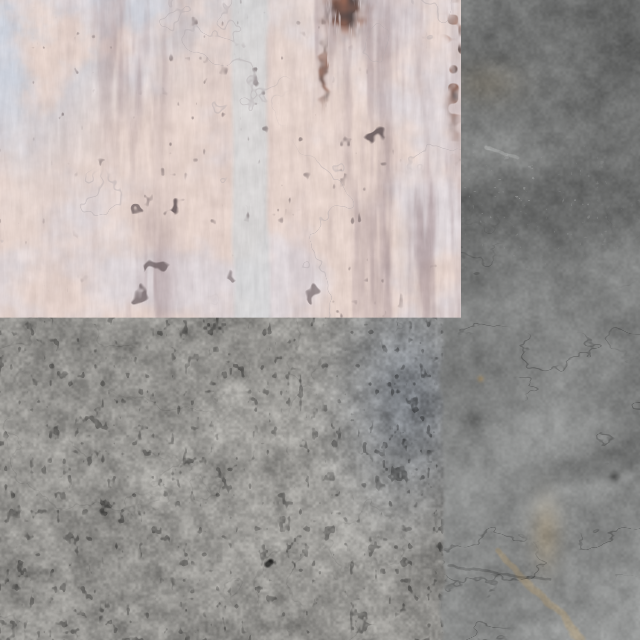
This texture is drawn by a three.js fragment shader. Its source:

```glsl
// Three weathered concrete slabs: a pink, streaked plaster panel at upper left,
// a grainy grey slab below it and a smooth, cracked slab along the right.
// Each is layered fractal noise tinted by soft blobs, strokes, pits and cracks.
varying vec2 vUv;

float hash(vec2 p) {
  vec3 q = fract(p.xyx * 0.1031);
  q += dot(q, q.yzx + 33.33);
  return fract((q.x + q.y) * q.z);
}

float noise(vec2 p) {
  vec2 i = floor(p), f = fract(p);
  f = f * f * (3.0 - 2.0 * f);
  return mix(mix(hash(i), hash(i + vec2(1, 0)), f.x),
             mix(hash(i + vec2(0, 1)), hash(i + vec2(1, 1)), f.x), f.y);
}

float fbm(vec2 p) {
  float sum = 0.0, amp = 0.52;
  for (int i = 0; i < 5; i++) {
    sum += amp * noise(p);
    p = mat2(1.6, 1.2, -1.2, 1.6) * p + 17.3;
    amp *= 0.5;
  }
  return sum;
}

// Vertical streaks need octaves that keep their axes.
float streaks(vec2 p) {
  return 0.5 * noise(p) + 0.3 * noise(p * 2.1 + 9.0) + 0.2 * noise(p * 4.3 + 31.0);
}

float blob(vec2 p, vec2 center, vec2 radius) {
  vec2 q = (p - center) / radius;
  return exp(-dot(q, q));
}

float stroke(vec2 p, vec2 a, vec2 b, float width) {
  vec2 d = b - a;
  float t = clamp(dot(p - a, d) / dot(d, d), 0.0, 1.0);
  return 1.0 - smoothstep(0.3 * width, width, length(p - a - d * t));
}

// Thin contour lines of a noise field, broken up by a second field.
float cracks(vec2 p, float width) {
  float line = 1.0 - smoothstep(0.0, width, abs(fbm(p) - 0.5));
  return line * smoothstep(0.48, 0.65, noise(p * 0.9 + 40.0));
}

float pits(vec2 p, float level) {
  return smoothstep(level, level + 0.14, noise(p) * 0.7 + noise(p * 2.3 + 5.0) * 0.3);
}

vec3 plaster(vec2 p) {
  float cloud = fbm(p * 9.0);
  float streak = streaks(p * vec2(48.0, 5.0));
  float fine = streaks(p * vec2(130.0, 22.0) + 60.0);
  vec3 col = mix(vec3(0.87, 0.84, 0.85), vec3(0.9, 0.83, 0.80), smoothstep(0.3, 0.6, cloud));
  float cool = blob(p, vec2(0.02, 0.92), vec2(0.13, 0.16)) + 0.7 * blob(p, vec2(0.23, 1.0), vec2(0.2, 0.1));
  col = mix(col, vec3(0.80, 0.82, 0.86), min(cool, 1.0) * smoothstep(0.25, 0.65, fbm(p * 14.0 + 3.0)));
  // Mauve wear, heaviest at the right and in a few vertical bands.
  float wear = 0.65 * blob(p, vec2(0.64, 0.63), vec2(0.12, 0.24))
    + 0.75 * blob(p, vec2(0.235, 0.55), vec2(0.035, 0.1))
    + 0.6 * blob(p, vec2(0.21, 0.94), vec2(0.06, 0.14))
    + 0.5 * blob(p, vec2(0.55, 0.95), vec2(0.11, 0.1)) + 0.1;
  col = mix(col, vec3(0.66, 0.59, 0.60), min(wear, 1.0) * smoothstep(0.32, 0.75, streak));
  float band = smoothstep(0.033, 0.022, abs(p.x - 0.392 + 0.012 * (cloud - 0.5)));
  col = mix(col, vec3(0.83, 0.835, 0.84), 0.8 * band);
  col += 0.07 * (fine - 0.5) + 0.07 * (fbm(p * 60.0) - 0.5);
  // Dark chips, with ragged edges from a warped position.
  vec2 q = p + 0.014 * (vec2(noise(p * 90.0), noise(p * 90.0 + 50.0)) - 0.5);
  float chips = stroke(q, vec2(0.577, 0.78), vec2(0.597, 0.793), 0.008)
    + stroke(q, vec2(0.268, 0.669), vec2(0.277, 0.68), 0.008)
    + 0.8 * stroke(q, vec2(0.209, 0.674), vec2(0.222, 0.675), 0.006)
    + 0.8 * stroke(q, vec2(0.226, 0.583), vec2(0.26, 0.585), 0.007)
    + 0.8 * stroke(q, vec2(0.214, 0.525), vec2(0.224, 0.545), 0.009)
    + 0.7 * stroke(q, vec2(0.486, 0.53), vec2(0.489, 0.55), 0.007)
    + 0.6 * stroke(q, vec2(0.357, 0.57), vec2(0.365, 0.562), 0.007);
  chips += 0.6 * pits(p * vec2(75.0, 55.0), 0.8) * smoothstep(0.4, 0.6, cloud);
  col = mix(col, vec3(0.36, 0.31, 0.32), 0.8 * min(chips, 1.0));
  // Rust at the top, its drip and the right edge.
  float rust = 1.5 * blob(q, vec2(0.54, 0.983), vec2(0.024, 0.03)) * smoothstep(0.25, 0.6, fine)
    + 0.8 * blob(q, vec2(0.507, 0.885), vec2(0.005, 0.045)) * smoothstep(0.3, 0.6, fine)
    + blob(q, vec2(0.712, 0.9), vec2(0.009, 0.09)) * smoothstep(0.45, 0.65, noise(p * 65.0));
  vec3 rustColor = mix(vec3(0.22, 0.18, 0.18), vec3(0.55, 0.34, 0.26), noise(p * 80.0 + 7.0));
  col = mix(col, rustColor, 0.85 * min(rust, 1.0));
  return mix(col, vec3(0.70, 0.67, 0.68), 0.4 * cracks(p * 7.0 + 2.0, 0.007));
}

vec3 grainySlab(vec2 p) {
  float light = 0.565 + 0.17 * (fbm(p * 11.0 + 4.0) - 0.5) + 0.24 * (fbm(p * 48.0) - 0.5);
  float shade = blob(p, vec2(0.64, 0.38), vec2(0.09, 0.15));
  light += 0.05 * blob(p, vec2(0.26, 0.25), vec2(0.14, 0.12)) + 0.06 * blob(p, vec2(0.53, 0.13), vec2(0.1, 0.12));
  light += 0.05 * blob(p, vec2(0.47, 0.39), vec2(0.07, 0.1)) - 0.06 * shade;
  light -= 0.05 * blob(p, vec2(0.12, 0.15), vec2(0.08, 0.07)) + 0.05 * blob(p, vec2(0.42, 0.0), vec2(0.12, 0.06));
  light += 0.09 * (noise(p * 220.0) - 0.5);
  light -= 0.15 * pits(p * vec2(100.0, 75.0), 0.7) + 0.04 * cracks(p * 12.0, 0.02);
  light -= 0.4 * stroke(p, vec2(0.418, 0.118), vec2(0.423, 0.122), 0.007);
  return light * mix(vec3(1.01, 1.0, 0.975), vec3(0.97, 1.0, 1.04), shade);
}

vec3 smoothSlab(vec2 p) {
  float light = mix(0.56, 0.45, smoothstep(0.1, 0.85, p.y)) + 0.2 * (fbm(p * vec2(8.0, 12.0) + 20.0) - 0.5);
  light += 0.07 * blob(p, vec2(0.8, 0.76), vec2(0.1, 0.04)) - 0.06 * blob(p, vec2(0.82, 0.68), vec2(0.16, 0.045));
  light += 0.04 * blob(p, vec2(0.84, 0.57), vec2(0.14, 0.05)) - 0.05 * blob(p, vec2(0.95, 0.98), vec2(0.12, 0.06));
  light -= 0.07 * stroke(p + 0.03 * (fbm(p * 18.0) - 0.5), vec2(0.8, 0.24), vec2(1.0, 0.3), 0.04);
  light += 0.12 * (fbm(p * 55.0) - 0.5) + 0.04 * (noise(p * 220.0) - 0.5);
  light -= 0.1 * cracks(p * vec2(9.0, 15.0), 0.014) * smoothstep(0.72, 0.5, p.y);
  light += 0.12 * pits(p * 150.0, 0.79) * blob(p, vec2(0.82, 0.68), vec2(0.15, 0.08));
  light -= 0.18 * blob(p, vec2(0.96, 0.255), vec2(0.007)) + 0.09 * blob(p, vec2(0.74, 0.345), vec2(0.016));
  vec2 q = p + 0.012 * (fbm(p * 25.0) - 0.5);
  light -= 0.09 * stroke(q, vec2(0.7, 0.115), vec2(0.86, 0.095), 0.003);
  light += 0.08 * stroke(q, vec2(0.76, 0.77), vec2(0.81, 0.755), 0.004);
  vec3 col = light * vec3(0.995, 1.005, 1.0);
  float tan = 0.5 * blob(p, vec2(0.853, 0.165), vec2(0.022, 0.05)) + 0.3 * blob(p, vec2(0.76, 0.87), vec2(0.05, 0.03))
    + 0.6 * stroke(q, vec2(0.78, 0.14), vec2(0.91, 0.0), 0.008) + blob(p, vec2(0.751, 0.408), vec2(0.005));
  return mix(col, col * vec3(1.2, 1.07, 0.87), min(tan, 1.0));
}

void main() {
  vec2 p = vUv;
  float seam = 0.692 + 0.018 * (fbm(p * 22.0) - 0.5);
  vec3 col = mix(grainySlab(p), smoothSlab(p), smoothstep(-0.005, 0.005, p.x - seam));
  float panel = smoothstep(0.721, 0.7195, p.x) * smoothstep(0.503, 0.5045, p.y);
  gl_FragColor = vec4(clamp(mix(col, plaster(p), panel), 0.0, 1.0), 1.0);
}
```
